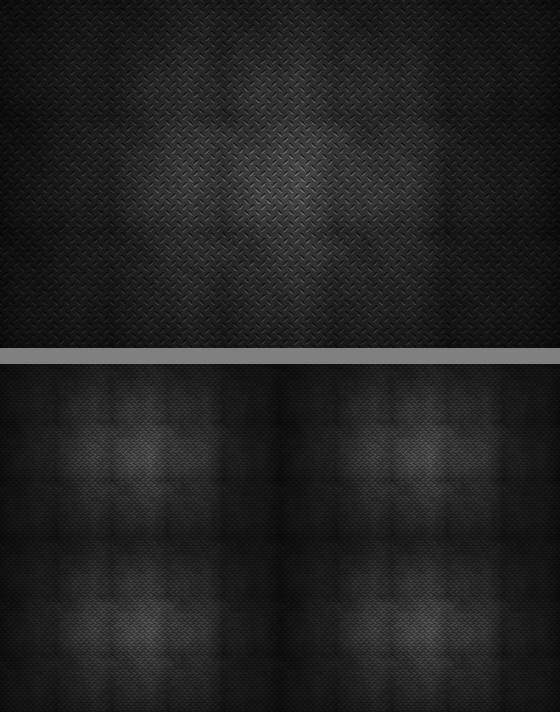
Top, the tile; bottom, the same tile 2 across and 2 down.
Write a WebGL 1 fragment shader that draws this texture.

```glsl
precision highp float;
// Dark diamond plate: staggered rows of raised lugs, repeating stains and a soft central glow.
uniform vec2 u_resolution;

const float PI = 3.14159265;
const vec2 CELLS = vec2(50.0, 31.0);      // repeats across and down, two lugs in each
const vec2 STAIN_TILES = vec2(5.0, 3.0);  // repeats of the stained sheet
const vec2 GRAIN_CELLS = vec2(360.0, 224.0);
const vec2 LUG_HALF = vec2(0.095, 0.27);  // half width and half length, in cells
const vec2 LIT_SIDE = vec2(0.0, -0.09);   // offset towards the lit rim
const vec3 EDGE_STEEL = vec3(0.073);
const vec3 GLOW_STEEL = vec3(0.245);

float hash(vec2 p) {
  return fract(sin(dot(p, vec2(127.1, 311.7))) * 43758.5453);
}

// Value noise that wraps after a whole number of cells
float wrapNoise(vec2 p, vec2 period) {
  vec2 i = floor(p);
  vec2 f = fract(p);
  f = f * f * (3.0 - 2.0 * f);
  vec2 a = mod(i, period);
  vec2 b = mod(i + 1.0, period);
  float low = mix(hash(a), hash(vec2(b.x, a.y)), f.x);
  float high = mix(hash(vec2(a.x, b.y)), hash(b), f.x);
  return mix(low, high, f.y);
}

// Layered noise that repeats on every unit square
float stains(vec2 p) {
  float sum = 0.0;
  float total = 0.0;
  float weight = 1.0;
  vec2 period = vec2(3.0);
  for (int i = 0; i < 5; i++) {
    sum += weight * wrapNoise(p * period, period);
    total += weight;
    weight *= 0.6;
    period *= 2.0;
  }
  return sum / total;
}

// Distance to an upright almond, the overlap of two circles
float almond(vec2 p, vec2 halfSize) {
  float radius = dot(halfSize, halfSize) / (2.0 * halfSize.x);
  return length(vec2(abs(p.x) + radius - halfSize.x, p.y)) - radius;
}

// Coverage of a diagonal lug; lean is +1 or -1
float lug(vec2 p, float lean, float blur) {
  vec2 q = vec2(p.x - lean * p.y, lean * p.x + p.y) * 0.7071;
  return 1.0 - smoothstep(-blur, blur, almond(q, LUG_HALF));
}

// Brightness change from one lug: face, lit rim and the shade opposite
float lugShade(vec2 p, float lean, float blur) {
  float face = lug(p, lean, blur);
  float lit = face * (1.0 - lug(p + LIT_SIDE, lean, blur));
  float shadow = (1.0 - face) * lug(p + LIT_SIDE, lean, blur + 0.02);
  return 0.08 * face + 0.80 * lit - 0.70 * shadow;
}

// Two interleaved lattices, half a cell apart, leaning opposite ways
float relief(vec2 cellPos, float pixel) {
  float blur = max(0.6 * pixel, 0.03);
  float shade = 0.0;
  for (int i = 0; i < 2; i++) {
    float k = float(i);
    vec2 p = fract(cellPos + 0.5 * k) - 0.5;
    shade += lugShade(p, 1.0 - 2.0 * k, blur);
  }
  return shade;
}

// Central light that meets itself at opposite edges
float glow(vec2 uv) {
  vec2 s = sin(PI * uv);
  vec2 w = s * s;
  return w.x * mix(0.32, 1.0, w.y);
}

void main() {
  vec2 uv = gl_FragCoord.xy / u_resolution;
  float pixel = CELLS.y / u_resolution.y;

  // Plate lit from the middle
  vec3 color = mix(EDGE_STEEL, GLOW_STEEL, glow(uv));

  // Stains repeated on each sheet, faint upright streaks, fine grain
  float stain = stains(uv * STAIN_TILES) - 0.5;
  float streak = wrapNoise(uv * vec2(20.0, 3.0), vec2(20.0, 3.0)) - 0.5;
  float grain = wrapNoise(uv * GRAIN_CELLS, GRAIN_CELLS) - 0.5;
  color *= 1.0 + 0.75 * stain + 0.10 * streak + 0.15 * grain;

  // Raised lugs
  color *= 1.0 + relief(uv * CELLS, pixel);

  gl_FragColor = vec4(color, 1.0);
}
```
